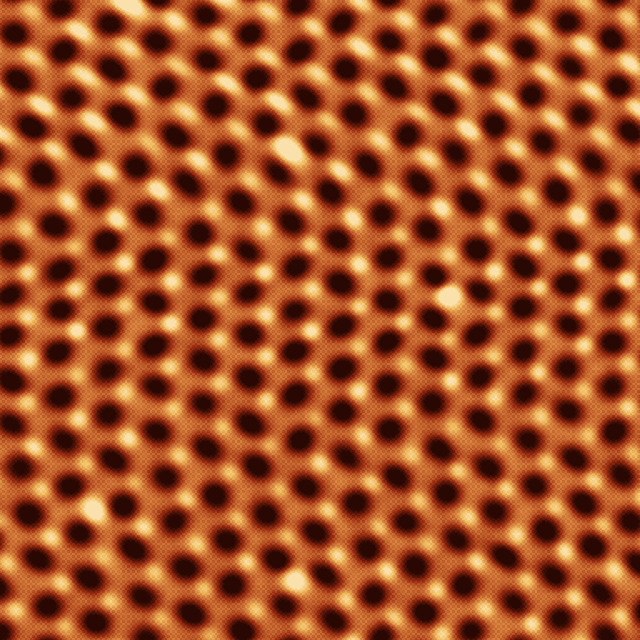
Reproduce this pattern procedurally as a WebGL 1 fragment shader.

```glsl
precision highp float;

uniform vec2 u_resolution;

#define COLUMNS 13.89
#define ROWS 14.14
#define ROW_SLANT 0.394
#define HOLE_RADIUS 0.278
#define HOLE_DEPTH 0.83
#define PEAK_RADIUS 0.19
#define PEAK_HEIGHT 0.39
#define BASE_HEIGHT 0.61
#define DEFECT_SHARE 0.035
#define JITTER 0.07
#define GRAIN_CELLS 256.0
#define GRAIN 0.06

float hash(vec2 p) {
  return fract(sin(dot(p, vec2(127.1, 311.7))) * 43758.5453);
}

float valueNoise(vec2 p) {
  vec2 cell = floor(p);
  vec2 f = fract(p);
  f = f * f * (3.0 - 2.0 * f);
  float lower = mix(hash(cell), hash(cell + vec2(1.0, 0.0)), f.x);
  float upper = mix(hash(cell + vec2(0.0, 1.0)), hash(cell + vec2(1.0)), f.x);
  return mix(lower, upper, f.y);
}

float gaussian(vec2 d, float radius) {
  return exp(-dot(d, d) / (radius * radius));
}

// Lattice coordinates, with columns that bend near the top and bottom
vec2 toLattice(vec2 p) {
  float bend = 0.0625 * smoothstep(0.6, 1.04, p.y)
             - 0.07 * (1.0 - smoothstep(0.04, 0.43, p.y));
  float column = (p.x - 0.534 - bend) * COLUMNS;
  column += 0.0036 * column * column;
  float squeeze = (p.y - 0.378) * 7.0;
  float row = (p.y - 0.514) * ROWS + 0.14 - 0.2 * exp(-squeeze * squeeze);
  return vec2(column, row - ROW_SLANT * column);
}

// Lattice offset to a distance measured in column widths
vec2 toPlane(vec2 d) {
  return vec2(d.x, 0.96 * (d.y + ROW_SLANT * d.x));
}

float surfaceHeight(vec2 p) {
  vec2 lattice = toLattice(p);
  vec2 origin = floor(lattice);
  float top = 1.0 - smoothstep(0.12, 0.4, p.y);
  float peakGain = mix(0.8, 1.1, 1.0 - smoothstep(0.45, 0.75, p.y));
  float height = BASE_HEIGHT + 0.1 * (valueNoise(p * 45.0) - 0.5);

  for (int j = -1; j <= 1; j++) {
    for (int i = -1; i <= 1; i++) {
      vec2 id = origin + vec2(float(i), float(j));
      vec2 wobble = vec2(hash(id + 3.7), hash(id + 8.1)) - 0.5;
      vec2 hole = toPlane(lattice - id) - JITTER * wobble;

      // Uneven oval holes
      float tilt = 0.5 * (hash(id + 14.3) - 0.5);
      hole = vec2(hole.x * 0.93, hole.y * 1.04 + tilt * hole.x);
      float depth = HOLE_DEPTH * mix(0.9, 1.1, hash(id + 21.9));
      height -= depth * gaussian(hole, HOLE_RADIUS);

      // Bright peaks in one of the two gaps beside each hole
      vec2 peak = toPlane(lattice - id - vec2(0.36)) + JITTER * wobble.yx;
      peak = vec2(peak.x * (1.0 - 0.3 * top), peak.y - 0.4 * top * peak.x);
      float defect = step(1.0 - DEFECT_SHARE, hash(id + 31.3));
      float gain = peakGain * mix(0.6, 1.4, hash(id + 42.7)) + 0.8 * defect;
      height += PEAK_HEIGHT * gain * gaussian(peak, PEAK_RADIUS * (1.0 + 0.35 * defect));
    }
  }
  return height;
}

vec3 copperRamp(float height) {
  float h = clamp(height, 0.0, 1.0) * 5.0;
  vec3 color = mix(vec3(0.16, 0.03, 0.01), vec3(0.35, 0.08, 0.03), clamp(h, 0.0, 1.0));
  color = mix(color, vec3(0.61, 0.18, 0.07), clamp(h - 1.0, 0.0, 1.0));
  color = mix(color, vec3(0.81, 0.45, 0.21), clamp(h - 2.0, 0.0, 1.0));
  color = mix(color, vec3(0.94, 0.73, 0.37), clamp(h - 3.0, 0.0, 1.0));
  return mix(color, vec3(0.98, 0.88, 0.67), clamp(h - 4.0, 0.0, 1.0));
}

void main() {
  vec2 uv = gl_FragCoord.xy / u_resolution;
  float height = surfaceHeight(vec2(uv.x, 1.0 - uv.y));

  // Fine checkered grain
  vec2 grainCell = floor(uv * GRAIN_CELLS);
  float checker = mod(grainCell.x + grainCell.y, 2.0) - 0.5;
  height += GRAIN * (checker + 0.5 * (hash(grainCell) - 0.5));

  gl_FragColor = vec4(copperRamp(height), 1.0);
}
```
